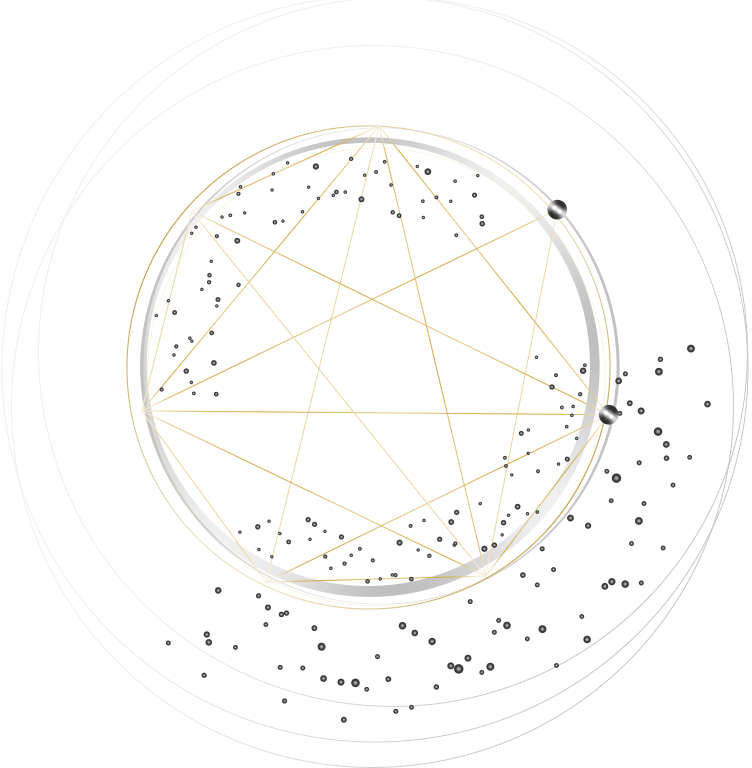
A WebGL 2 fragment shader for this background:

```glsl
#version 300 es
precision highp float;
// Fine gold star polygon inside silver and gold rings on white, with wide
// hairline orbits and arcs of small metal beads. Strokes are distance fields,
// beads are hashed along polar bands. One unit is the canvas height.

uniform vec2 u_resolution;
out vec4 fragColor;

const vec3 GOLD = vec3(0.82, 0.68, 0.30);
const vec3 PALE_GOLD = vec3(0.96, 0.90, 0.76);

// Star corners, and for each corner a bit mask of the later corners it joins
const vec2 CORNERS[7] = vec2[7](
    vec2(0.004, 0.336), vec2(0.236, 0.227), vec2(0.303, -0.040),
    vec2(0.143, -0.250), vec2(-0.143, -0.258), vec2(-0.305, -0.035),
    vec2(-0.240, 0.225));
const int LINKS[7] = int[7](124, 40, 120, 112, 32, 64, 0);
const int PALE_LINKS[7] = int[7](16, 8, 0, 64, 32, 64, 0);

float pixel;

vec3 hash3(vec2 seed) {
    vec3 h = fract(seed.xyx * vec3(0.1031, 0.1030, 0.0973));
    h += dot(h, h.yxz + 33.33);
    return fract((h.xxy + h.yzz) * h.zyx);
}

float fill(float d) { return clamp(0.5 - d / pixel, 0.0, 1.0); }

float stroke(float d, float width) { return fill(abs(d) - 0.5 * width); }

float circle(vec2 p, vec2 center, float radius) { return length(p - center) - radius; }

// Hairline orbit, darker towards the lower right
void orbit(inout vec3 color, vec2 p, vec2 center, float radius) {
    vec2 dir = normalize(p - center);
    float tone = mix(0.93, 0.76, smoothstep(-0.4, 1.0, dot(dir, vec2(0.85, -0.5))));
    color = mix(color, vec3(tone), stroke(circle(p, center, radius), 0.0012));
}

// Crescent band, silver ring and two gold rings
void rings(inout vec3 color, vec2 p) {
    vec2 center = vec2(-0.008, 0.022);
    vec2 q = p - center;
    float angle = atan(q.y, q.x);
    float side = q.x / max(length(q), 0.001);

    float band = max(circle(p, center, 0.2992), -circle(p, vec2(-0.010, 0.0255), 0.2885));
    float sheen = (0.5 + 0.5 * cos(4.0 * (angle - 0.12))) * mix(0.6, 1.0, smoothstep(-0.8, 0.1, side));
    color = mix(color, vec3(mix(0.94, 0.75, sheen)), fill(band));

    float silver = stroke(circle(p, vec2(0.0052, 0.0234), 0.310), 0.0008 + 0.0032 * side * side);
    color = mix(color, vec3(mix(0.90, 0.76, abs(side))), silver);

    color = mix(color, PALE_GOLD, 0.5 * stroke(circle(p, vec2(0.0, 0.009), 0.298), 0.001));

    float warmth = 0.5 + 0.5 * cos(2.0 * angle + 1.2);
    vec3 gilt = mix(PALE_GOLD * 0.97, GOLD * 0.9, warmth);
    color = mix(color, gilt, stroke(circle(p, vec2(-0.0098, 0.0215), 0.3145), 0.0014));
}

// Gold chords, fading to near white at the corners
void star(inout vec3 color, vec2 p) {
    for (int i = 0; i < 6; i++) {
        for (int j = i + 1; j < 7; j++) {
            if (((LINKS[i] >> j) & 1) == 0) continue;
            vec2 a = CORNERS[i];
            vec2 ab = CORNERS[j] - a;
            float t = clamp(dot(p - a, ab) / dot(ab, ab), 0.0, 1.0);
            float d = length(p - a - ab * t);
            float pale = float((PALE_LINKS[i] >> j) & 1) * 0.75;
            pale = max(pale, 0.25 + 0.25 * cos(12.0 * t + float(i + j)));
            vec3 tint = mix(GOLD, PALE_GOLD, pale);
            float tip = 1.0 - smoothstep(0.008, 0.045, min(t, 1.0 - t) * length(ab));
            tint = mix(tint, vec3(0.98, 0.96, 0.92), 0.8 * tip);
            color = mix(color, tint, stroke(d, 0.0014));
        }
    }
}

// Beads scattered over a polar band; angles and radii give start and end
void beads(inout vec3 color, vec2 p, int count, vec2 angles, vec2 radii, vec2 sizes) {
    vec2 q = p - vec2(-0.010, 0.022);
    for (int i = 0; i < count; i++) {
        vec3 h = hash3(vec2(float(i) + 1.0, 17.0 * angles.x + 40.0));
        float angle = radians(mix(angles.x, angles.y, (float(i) + h.x) / float(count)));
        float radius = mix(radii.x, radii.y, h.y);
        float size = mix(sizes.x, sizes.y, h.z * h.z * h.z);
        float d = length(q - radius * vec2(cos(angle), sin(angle)));
        float tone = mix(0.72, 0.22, smoothstep(0.0, 0.75, d / size));
        color = mix(color, vec3(tone), fill(d - size));
    }
}

// Polished ball with a conical sheen and a bright core
void ball(inout vec3 color, vec2 p, vec2 center) {
    vec2 q = p - center;
    float r = length(q) / 0.0128;
    float sheen = 0.5 + 0.5 * cos(2.0 * atan(q.y, q.x) + 1.2);
    float tone = mix(0.18, 0.85, sheen * sheen) + 0.7 * (1.0 - smoothstep(0.0, 0.7, r));
    color = mix(color, vec3(min(tone, 1.0)), fill(length(q) - 0.0128));
}

void main() {
    pixel = 1.0 / u_resolution.y;
    vec2 p = (gl_FragCoord.xy - 0.5 * u_resolution) * pixel;
    vec3 color = vec3(1.0);

    orbit(color, p, vec2(-0.0046, -0.0293), 0.470);
    orbit(color, p, vec2(0.0221, 0.0417), 0.4615);
    orbit(color, p, vec2(-0.0013, 0.0195), 0.4857);
    rings(color, p);
    star(color, p);

    beads(color, p, 62, vec2(50.0, 192.0), vec2(0.200, 0.290), vec2(0.0022, 0.0045));
    beads(color, p, 62, vec2(232.0, 364.0), vec2(0.205, 0.290), vec2(0.0022, 0.0042));
    beads(color, p, 75, vec2(234.0, 364.0), vec2(0.325, 0.465), vec2(0.0031, 0.0062));
    ball(color, p, CORNERS[1]);
    ball(color, p, CORNERS[2]);

    fragColor = vec4(color, 1.0);
}
```
